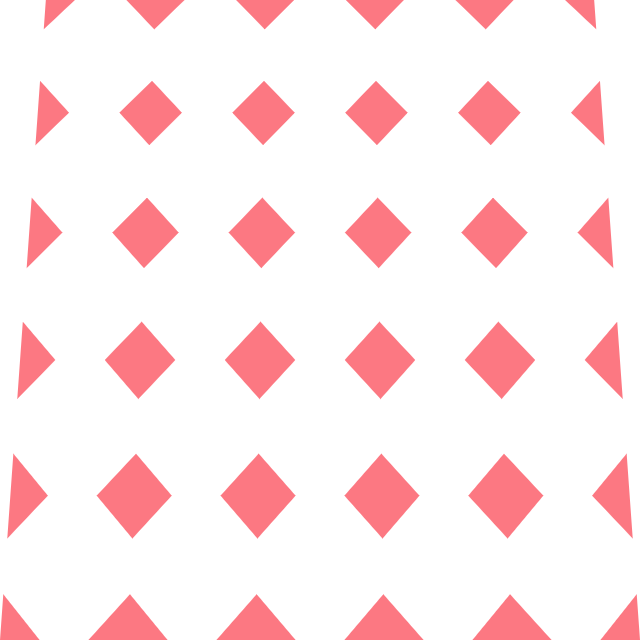
This pattern is drawn by a three.js fragment shader. Its source:

```glsl
// Rows of coral diamonds on a white sheet that tilts back toward the top.
// The canvas is projected onto the sheet, where the diamonds sit on a unit
// grid, shrink slightly row by row, and are cut off at the sheet's sides.

varying vec2 vUv;

// Canvas position to sheet position: x is the column, y the row from the top.
vec2 projectToSheet(vec2 canvas) {
  float nearness = 6.983 - canvas.y;
  return vec2(2.5 + 34.916 * (canvas.x - 0.5) / nearness,
              35.88 - 208.67 / nearness);
}

// Negative inside a diamond whose half diagonal is the given radius.
float diamond(vec2 p, float radius) {
  return abs(p.x) + abs(p.y) - radius;
}

// Antialiased coverage of the region where the field is negative.
float coverage(float field) {
  float pixel = max(length(vec2(dFdx(field), dFdy(field))), 1e-5);
  return clamp(0.5 - field / pixel, 0.0, 1.0);
}

void main() {
  vec2 sheet = projectToSheet(vUv);
  vec2 cell = floor(sheet + 0.5);

  // Nearer rows hold slightly larger diamonds
  float radius = 0.2593 + 0.00875 * cell.y;
  float shape = diamond(sheet - cell, radius);

  // The outermost columns lie on the side edges, which halve them
  float sides = abs(sheet.x - 2.5) - 2.5;

  vec3 white = vec3(1.0);
  vec3 coral = vec3(0.99, 0.47, 0.51);
  float ink = coverage(shape) * coverage(sides);
  gl_FragColor = vec4(mix(white, coral, ink), 1.0);
}
```
